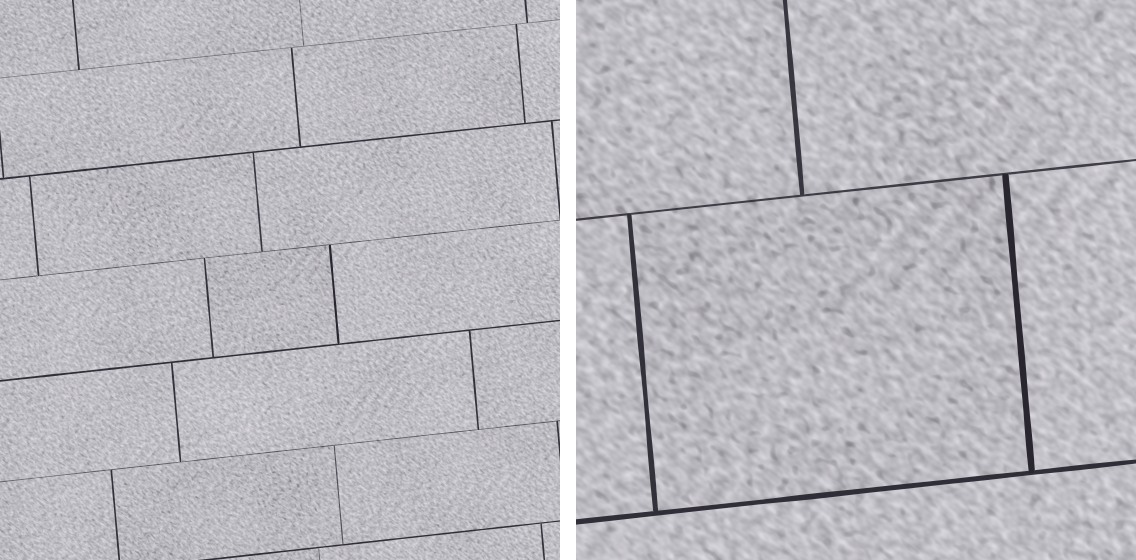
Left: the whole. Right: its middle third, enlarged.
Write a Shadertoy shader that draws this texture.

```glsl
// Pale grey granite paving: tilted courses of slabs with staggered, dark open joints.
// A sheared frame gives course and slab; each joint is a distance to a line, and
// stretched gradient noise makes the slanted, pitted grain and the cloudy wear.

// Per course, top to bottom: positions of three upright joints, weight of the middle one
const vec4 COURSES[7] = vec4[7](
    vec4( 0.130, 0.535, 0.938, 0.45),
    vec4(-0.022, 0.513, 0.918, 0.90),
    vec4( 0.025, 0.428, 0.966, 0.85),
    vec4( 0.324, 0.550, 1.090, 1.15),
    vec4( 0.249, 0.786, 1.200, 0.90),
    vec4( 0.124, 0.526, 0.928, 0.60),
    vec4(-0.050, 0.482, 0.883, 0.50));

float hash(vec2 p) {
    return fract(sin(dot(p, vec2(127.1, 311.7))) * 43758.55);
}

vec2 gradient(vec2 cell) {
    float a = 6.2832 * hash(cell);
    return vec2(cos(a), sin(a));
}

float gradientNoise(vec2 p) {
    vec2 i = floor(p), f = p - i;
    vec2 w = f * f * f * (f * (f * 6.0 - 15.0) + 10.0);
    vec2 e = vec2(1, 0);
    float low  = mix(dot(gradient(i), f), dot(gradient(i + e.xy), f - e.xy), w.x);
    float high = mix(dot(gradient(i + e.yx), f - e.yx), dot(gradient(i + e.xx), f - e.xx), w.x);
    return mix(low, high, w.y);
}

// Coverage of a line; lines thinner than a pixel fade instead of vanishing
float lineCover(float dist, float halfWidth, float pixel) {
    return clamp(0.5 + (halfWidth - dist) / pixel, 0.0, 1.0) * min(1.0, 2.0 * halfWidth / pixel);
}

void mainImage(out vec4 fragColor, in vec2 fragCoord) {
    vec2 p = fragCoord / iResolution.xy;
    float pixel = 1.0 / iResolution.y;
    float down = 1.0 - p.y;

    // Slanted frame: course runs downward, along runs across the course
    float course = (down + (0.104 + 0.007 * down) * p.x - 0.1393) / 0.1803;
    float along = p.x - 0.089 * down;
    float row = floor(course);
    vec4 joints = COURSES[clamp(int(row) + 1, 0, 6)];
    vec3 passed = step(joints.xyz, vec3(along));
    float slab = passed.x + passed.y + passed.z;

    // Slab tone and broad clouds; some middle slabs are darker and rougher
    float rough = (slab == 1.0 && row > 0.0 && row != 3.0) ? 1.0 : 0.0;
    float clouds = gradientNoise(p * 7.0 + 3.7) + 0.6 * gradientNoise(p * 19.0 + 8.1);
    float tone = 0.014 * (hash(vec2(slab, row) + 5.0) - 0.5) - 0.012 * rough + 0.022 * clouds;

    // Grain stretched toward the lower right, with small dark pits
    vec2 q = vec2(dot(p, vec2(0.8, -0.6)), dot(p, vec2(0.6, 0.8)));
    float coarse = gradientNoise(q * vec2(105, 190));
    float fine = gradientNoise(q * vec2(200, 330) + 17.3);
    float pits = smoothstep(0.18, 0.55, gradientNoise(q * vec2(120, 175) + 41.9) - 0.15 * clouds);
    float grain = 0.13 * coarse + 0.09 * fine - (0.085 + 0.035 * rough) * pits;
    vec3 color = vec3(0.752, 0.743, 0.770) + tone + grain;

    // Bed joints: alternately open and tight, narrowing toward the right
    float bed = round(course);
    float open = mod(bed, 2.0);
    float wear = 1.0 + 0.35 * gradientNoise(p * 23.0 + 61.0);
    float bedWidth = mix(0.0007, 0.0017 - 0.0005 * p.x, open) * wear;
    float bedWeight = mix(bed == 0.0 ? 0.6 : 0.85, 0.95, open);
    float seam = bedWeight * lineCover(abs(course - bed) * 0.1803, bedWidth, pixel);

    // Upright joints of this course
    for (int i = 0; i < 3; i++) {
        float weight = i == 1 ? joints.w : 0.9;
        float cover = lineCover(abs(along - joints[i]), 0.0017 * weight * wear, pixel);
        seam = max(seam, cover * min(1.0, 0.3 + 0.7 * weight));
    }

    color = mix(color, vec3(0.16, 0.15, 0.19), seam);
    fragColor = vec4(clamp(color, 0.0, 1.0), 1.0);
}
```
